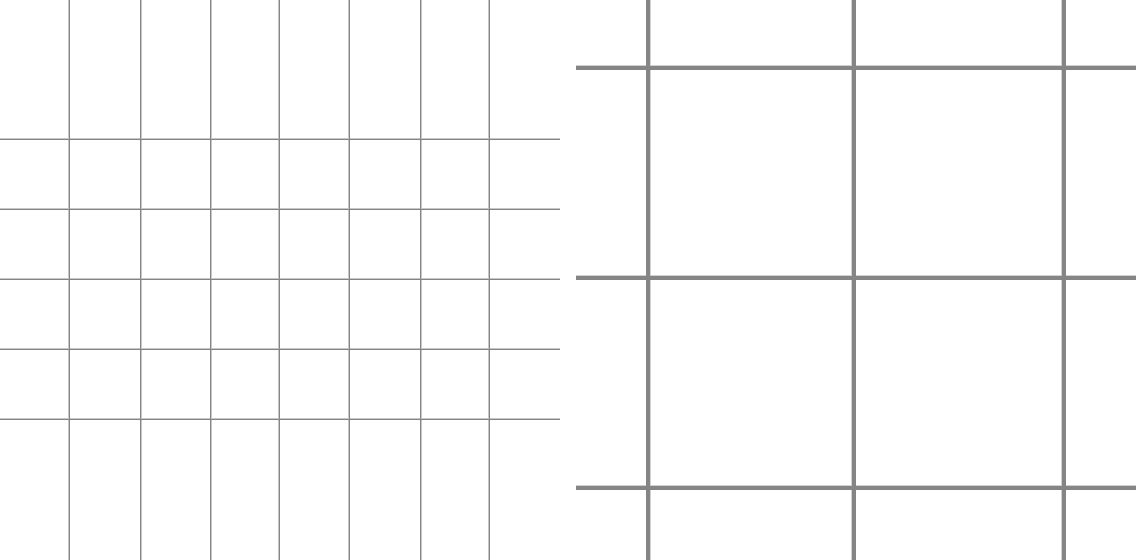
Left, the full canvas; right, a detail of the centre.
This pattern is drawn by a Shadertoy shader. Its source:

```glsl
// Thin grey ruled grid on white: an eighth-step lattice with open borders.
// Each axis finds its nearest rule, nudges it slightly, and draws it with
// box-filtered coverage. No rule meets the border, so the tile wraps cleanly.

const float DIVISIONS = 8.0;
const float LINE_WIDTH = 1.0 / 384.0;
const float NUDGE = 1.0 / 768.0;
const vec3 PAPER = vec3(1.0);
const vec3 INK = vec3(0.52);

// Bit k of each mask gives the nudge direction of rule k: set is positive.
const int COLUMN_NUDGES = 76;
const int ROW_NUDGES = 255;

// Signed offset of one rule from its regular position.
float ruleNudge(int index, int mask, float amount) {
    return ((mask >> index) & 1) == 1 ? amount : -amount;
}

// Fraction of a pixel covered by a line of the given width.
float lineCoverage(float distanceToCentre, float width, float pixel) {
    float low = max(distanceToCentre - 0.5 * pixel, -0.5 * width);
    float high = min(distanceToCentre + 0.5 * pixel, 0.5 * width);
    return clamp((high - low) / pixel, 0.0, 1.0);
}

// Parallel rules from index first to last along one axis.
float rules(float position, float pixel, int first, int last, int mask) {
    int index = clamp(int(floor(position * DIVISIONS + 0.5)), first, last);
    float centre = float(index) / DIVISIONS + ruleNudge(index, mask, NUDGE);
    return lineCoverage(position - centre, LINE_WIDTH, pixel);
}

void mainImage(out vec4 fragColor, in vec2 fragCoord) {
    vec2 pixel = 1.0 / iResolution.xy;
    vec2 uv = fract(fragCoord * pixel);

    // Seven full-height columns, five full-width rows.
    float columns = rules(uv.x, pixel.x, 1, 7, COLUMN_NUDGES);
    float rows = rules(uv.y, pixel.y, 2, 6, ROW_NUDGES);

    fragColor = vec4(mix(PAPER, INK, max(columns, rows)), 1.0);
}
```
